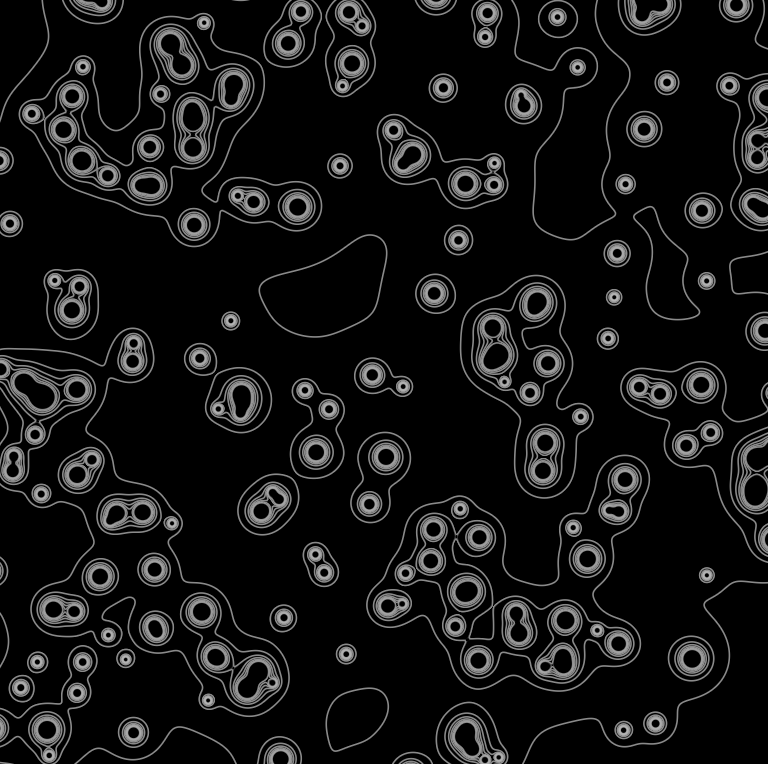
Give the GLSL for this pattern, as a Shadertoy shader.

```glsl
// Contour lines of a field of scattered point charges on black.
// Each charge adds strength / distance^2; thin grey lines trace the whole
// levels of the sum, and the field above the top level stays empty.

const int CHARGE_COUNT = 200;
const int TOP_LEVEL = 8;
const float MIN_RADIUS = 0.0085;
const float MAX_RADIUS = 0.034;
const float MARGIN = 0.03;         // charges may sit slightly off canvas
const float LINE_HALF_WIDTH = 0.00105;
const float LINE_GREY = 0.54;
const float CROWD_GLOW = 0.4;      // how far crowded rings add up
const uint SEED = 41u;

// Integer hash: three values in 0..1 for one index
vec3 hash3(uint index, uint seed) {
    uvec3 v = uvec3(index, seed, index ^ seed) * 1664525u + 1013904223u;
    v.x += v.y * v.z;
    v.y += v.z * v.x;
    v.z += v.x * v.y;
    v ^= v >> 16u;
    v.x += v.y * v.z;
    v.y += v.z * v.x;
    v.z += v.x * v.y;
    return vec3(v >> 8u) / float(1u << 24u);
}

// Contribution of one charge: gradient in xy, value in z
vec3 chargeField(vec2 offset, float radius) {
    float distSq = max(dot(offset, offset), 1e-8);
    float value = radius * radius / distSq;
    return vec3(-2.0 * value / distSq * offset, value);
}

// Sum of all charges over a canvas of the given size
vec3 totalField(vec2 point, vec2 canvas) {
    vec3 sum = vec3(0.0);
    for (int i = 0; i < CHARGE_COUNT; i++) {
        vec3 rnd = hash3(uint(i), SEED);
        vec2 center = mix(vec2(-MARGIN), canvas + MARGIN, rnd.xy);
        float radius = mix(MIN_RADIUS, MAX_RADIUS, rnd.z);
        sum += chargeField(point - center, radius);
    }
    return sum;
}

// Distance to a level line; 1/sqrt(field) is nearly linear around a charge
float levelDistance(vec3 field, float level) {
    float root = inversesqrt(field.z);
    float slope = 0.5 * length(field.xy) * root / field.z;
    return abs(root - inversesqrt(level)) / max(slope, 1e-5);
}

float lineCoverage(float dist, float halfWidth, float softness) {
    return clamp((halfWidth - dist) / softness + 0.5, 0.0, 1.0);
}

void mainImage(out vec4 fragColor, in vec2 fragCoord) {
    float pixel = 1.0 / iResolution.y;
    vec2 canvas = vec2(iResolution.x * pixel, 1.0);
    vec3 field = totalField(fragCoord * pixel, canvas);

    // Strongest line at this point, and all lines screened together
    float strongest = 0.0;
    float dark = 1.0;
    for (int n = 1; n <= TOP_LEVEL; n++) {
        float dist = levelDistance(field, float(n));
        float line = LINE_GREY * lineCoverage(dist, LINE_HALF_WIDTH, pixel);
        strongest = max(strongest, line);
        dark *= 1.0 - line;
    }
    float grey = mix(strongest, 1.0 - dark, CROWD_GLOW);
    fragColor = vec4(vec3(grey), 1.0);
}
```
